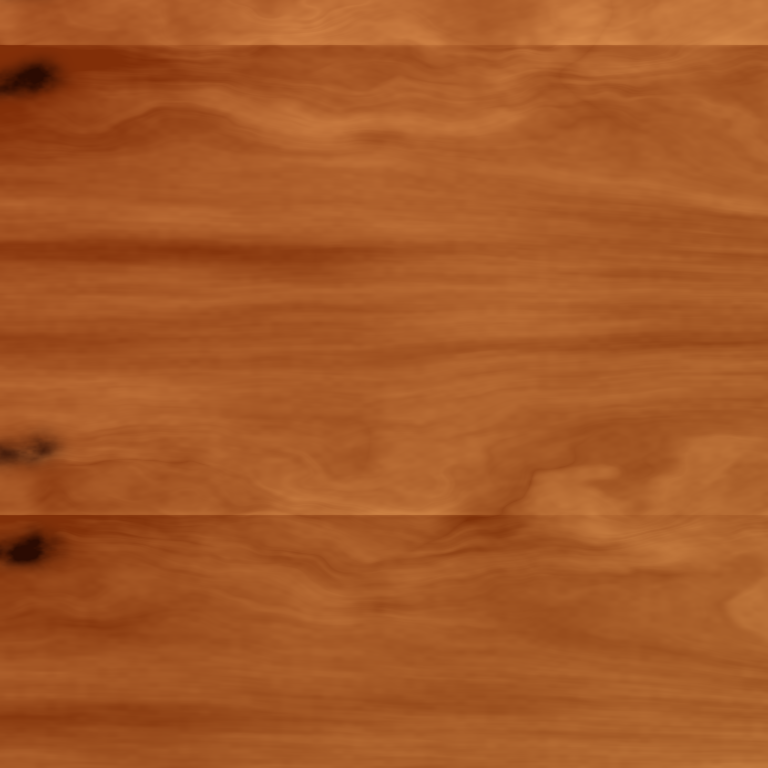
Write a WebGL 2 fragment shader that draws this texture.

```glsl
#version 300 es
precision highp float;
// Polished reddish-brown timber: wide horizontal boards with soft broken seams,
// straight grain mid-board, curled figure near the seams and dark knots at left.
// Stretched value noise is bent by a warp field, then mapped to a colour ramp.
uniform vec2 u_resolution;
out vec4 fragColor;

const float BOARD = 0.612;

float hash(vec2 cell) {
    uvec2 q = uvec2(ivec2(cell) + 4096) * uvec2(1597u, 3571u);
    uint h = (q.x ^ (q.y << 7)) * 2971u + q.y;
    h = (h ^ (h >> 13)) * 60493u;
    h = (h ^ (h >> 15)) * 31847u;
    return float((h ^ (h >> 16)) & 65535u) / 65535.0;
}

float noise(vec2 p) {
    vec2 i = floor(p), f = fract(p);
    f = f * f * f * (f * (f * 6.0 - 15.0) + 10.0);
    return mix(mix(hash(i), hash(i + vec2(1, 0)), f.x),
               mix(hash(i + vec2(0, 1)), hash(i + vec2(1, 1)), f.x), f.y);
}

float fbm(vec2 p) {
    float sum = 0.0, amp = 0.53;
    for (int i = 0; i < 4; i++) {
        sum += amp * noise(p);
        p = p * 2.03 + vec2(17.3, 9.1);
        amp *= 0.5;
    }
    return sum;
}

// Soft elliptical spot, 1 at its centre
float spot(vec2 offset, vec2 radius) {
    offset /= radius;
    return exp(-dot(offset, offset));
}

void main() {
    vec2 uv = gl_FragCoord.xy / u_resolution;
    float depth = mod(0.329 - uv.y, BOARD);      // distance below the seam
    float above = BOARD - depth;                 // distance above the next seam
    float seamDist = min(depth, above);
    float figure = smoothstep(0.22, 0.03, seamDist);

    // Grain coordinate: converging lines at right, curls near the seams
    vec2 g = uv;
    g.y += (0.33 - depth) * 0.55 * uv.x * uv.x * (1.0 - figure);
    g.y += 0.14 * figure * (fbm(vec2(uv.x * 3.6, seamDist * 8.0 + 3.0)) - 0.5);
    g.y += (0.015 + 0.09 * figure) * (fbm(uv * vec2(4.0, 6.0) + 21.0) - 0.5);
    g.x += 0.12 * figure * (noise(uv * vec2(5.0, 9.0) + 40.0) - 0.5);

    // The small eye in each board pushes the grain aside
    vec2 eye = vec2(uv.x - 0.49, depth - 0.118);
    g.y -= 0.9 * eye.y * spot(eye, vec2(0.09, 0.045));

    // Broad shading and grain streaks
    float tone = 0.53 + 0.24 * (uv.x - 0.5);
    tone += 0.8 * (fbm(g * vec2(2.0, 7.0) + 5.0) - 0.5);
    tone += 0.55 * (fbm(g * vec2(2.4, 34.0) + 60.0) - 0.5);
    tone += 0.3 * (fbm(g * vec2(5.0, 75.0) + 11.0) - 0.5);
    tone += 0.09 * (noise(uv * vec2(75.0, 140.0)) - 0.5);

    // Curled figure: pale patches, slanted flecks and thin dark contours
    float curl = fbm(g * vec2(6.5, 14.0) + 80.0);
    tone += 0.7 * figure * (curl - 0.48);
    vec2 slant = vec2(uv.x + 0.8 * seamDist, seamDist - 0.35 * uv.x);
    tone += 0.35 * figure * (fbm(slant * vec2(9.0, 34.0) + 50.0) - 0.5);
    float contour = 1.0 - abs(2.0 * noise(g * vec2(3.0, 12.0) + 33.0) - 1.0);
    tone -= 0.22 * figure * pow(contour, 12.0) * smoothstep(0.35, 0.65, noise(uv * 9.0 + 70.0));

    // Eye with a dark core and a pale rim
    tone += 0.2 * spot(eye + vec2(0.03, 0.004), vec2(0.085, 0.035));
    tone -= 0.4 * spot(eye, vec2(0.038, 0.015));

    // Dark band across the middle of each board, fading to the right
    float bandOffset = (depth - 0.268 + 0.012 * (noise(uv * vec2(3.0, 8.0)) - 0.5)) / 0.024;
    tone -= 0.4 * exp(-bandOffset * bandOffset) * smoothstep(0.85, 0.05, uv.x);

    // Seam: pale edge above, shadow below, both broken along the length
    float row = floor((0.329 - uv.y) / BOARD + 0.5);
    float breaks = smoothstep(0.4, 0.8, noise(vec2(uv.x * 9.0, row + 8.0)));
    float side = smoothstep(-0.004, 0.004, depth < above ? depth : -above);
    float shade = 0.12 + 0.2 * noise(uv * vec2(6.0, 11.0) + 90.0) - 0.05 * uv.x;
    tone -= shade * exp(-depth / 0.06) * side;
    tone -= 0.3 * breaks * exp(-depth / 0.007) * side;
    tone += 0.1 * exp(-above / 0.07) * (1.0 - side);
    tone += 0.4 * breaks * exp(-above / 0.006) * (1.0 - side);
    tone += 0.2 * smoothstep(0.932, 0.946, uv.y);

    // Knots at the left edge: a strong one under the seam, a faint one above
    float knot = 0.0;
    float ragged = 0.25 + 1.6 * fbm(uv * vec2(30.0, 48.0));
    for (int i = 0; i < 2; i++) {
        float lower = float(i);
        vec2 k = vec2(uv.x, depth - mix(0.043, 0.527, lower));
        float core = spot(k - vec2(0.052, -0.003), vec2(0.024, 0.019))
                   + spot(k - vec2(0.008, 0.006), vec2(0.036, 0.016));
        knot += mix(0.95, 0.55, lower) * core * ragged;
        tone -= 0.16 * spot(k - vec2(0.03, 0.0), vec2(0.08, 0.035));
    }

    // Colour ramp, with redder wood at left and a golden cast at right
    tone = clamp(tone, -0.2, 1.25);
    vec3 color = mix(vec3(0.55, 0.24, 0.07), vec3(0.77, 0.47, 0.24), tone);
    color += vec3(-0.006, 0.012, 0.004) * (uv.x - uv.y);
    color = mix(color, vec3(0.15, 0.035, 0.005), clamp(knot, 0.0, 0.95));
    fragColor = vec4(clamp(color, 0.0, 1.0), 1.0);
}
```
